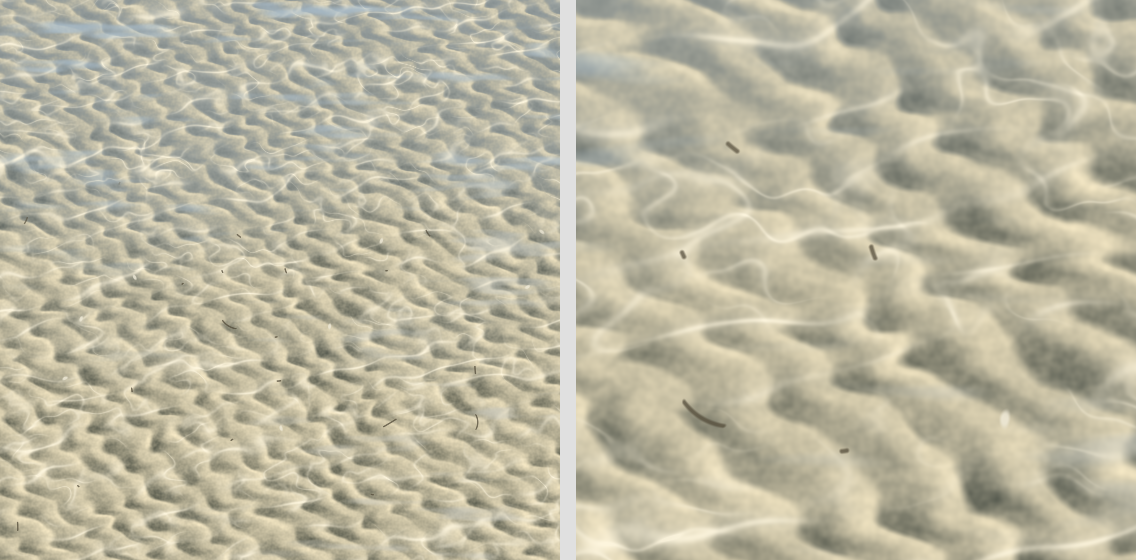
Left, the full canvas; right, a detail of the centre.
This texture is drawn by a three.js fragment shader. Its source:

```glsl
// Clear shallow water over rippled sand: slanting ripple shadows are bent and
// broken by low surface waves, which also focus thin bright caustic lines.
// Gradient noise warps both wave trains; sky streaks and debris lie on top.
varying vec2 vUv;

const float TAU = 6.28319;

// Wave counts across the canvas, as phase gradients
const vec2 RIPPLE_FREQ = vec2(13.5, 15.0);
const vec2 SURFACE_FREQ = vec2(-4.0, 16.0);
const float REFRACTION = 0.16;
const float SHADOW_DEPTH = 0.95;
const float CAUSTIC_GAIN = 0.62;
const float RIM_GAIN = 0.24;
const float GRAIN_GAIN = 0.13;
const float DEBRIS_CELLS = 11.0;

const vec3 SAND_SHADE = vec3(0.49, 0.485, 0.41);
const vec3 SAND_LIGHT = vec3(0.88, 0.835, 0.705);
const vec3 CAUSTIC_WHITE = vec3(1.0, 0.97, 0.88);
const vec3 WATER_HAZE = vec3(0.56, 0.61, 0.64);
const vec3 SKY_STREAK = vec3(0.67, 0.75, 0.81);
const vec3 PALE_STREAK = vec3(0.79, 0.79, 0.75);
const vec3 TWIG_BROWN = vec3(0.33, 0.30, 0.23);
const vec3 SHELL_WHITE = vec3(0.94, 0.92, 0.85);

float hash(vec2 p) {
  vec3 q = fract(p.xyx * 0.1031);
  q += dot(q, q.yzx + 33.33);
  return fract((q.x + q.y) * q.z);
}

float cornerSlope(vec2 cell, vec2 offset) {
  float angle = TAU * hash(cell);
  return dot(vec2(cos(angle), sin(angle)), offset);
}

// Gradient noise, roughly -1 to 1
float noise(vec2 p) {
  vec2 i = floor(p);
  vec2 f = p - i;
  vec2 u = f * f * f * (f * (f * 6.0 - 15.0) + 10.0);
  vec2 e = vec2(1.0, 0.0);
  float low = mix(cornerSlope(i, f), cornerSlope(i + e, f - e), u.x);
  float high = mix(cornerSlope(i + e.yx, f - e.yx), cornerSlope(i + 1.0, f - 1.0), u.x);
  return 1.5 * mix(low, high, u.y);
}

float bell(float x, float width) {
  return exp(-x * x / (width * width));
}

// Steep on the lower left flank, fading slowly to the upper right
float rippleShadow(float phase) {
  float c = fract(phase);
  return smoothstep(0.02, 0.22, c) * (1.0 - smoothstep(0.38, 0.86, c));
}

// Thin crest lines plus a coarse and a fine net of noise ridges
float caustics(vec2 s, float surfacePhase) {
  float crest = fract(surfacePhase) - 0.5;
  float patches = smoothstep(-0.35, 0.6, noise(s * vec2(8.0, 12.0) + 31.0));
  float light = patches * (0.9 * bell(crest, 0.06) + 0.35 * bell(crest, 0.2));
  float bend = 0.35 * noise(s * 24.0);
  for (int i = 0; i < 2; i++) {
    float k = float(i);
    vec2 p = s * vec2(8.0, 14.0) * (1.0 + 0.9 * k) + 57.0 + 9.0 * k;
    float ridge = noise(p + bend);
    float mask = smoothstep(-0.1, 0.55, noise(s * 9.0 + 83.0 + 21.0 * k));
    light += mask * (0.6 * bell(ridge, 0.08) + 0.2 * bell(ridge, 0.22));
  }
  return light;
}

// One bent twig or pale shell at most in each grid cell
vec3 addDebris(vec3 color, vec2 uv) {
  vec2 grid = uv * DEBRIS_CELLS;
  vec2 cell = floor(grid);
  float kind = hash(cell + 7.0);
  vec2 center = 0.25 + 0.5 * vec2(hash(cell + 17.0), hash(cell + 29.0));
  float angle = TAU * hash(cell + 41.0);
  vec2 d = grid - cell - center;
  d = vec2(d.x * cos(angle) + d.y * sin(angle), d.y * cos(angle) - d.x * sin(angle));
  d.y += 4.0 * (hash(cell + 53.0) - 0.5) * d.x * d.x;
  float reach = mix(0.01, 0.15, pow(hash(cell + 67.0), 4.0));
  float twig = length(vec2(max(abs(d.x) - reach, 0.0), d.y));
  float twigMask = (1.0 - smoothstep(0.004, 0.024, twig)) * step(0.72, kind);
  float shell = length(d * vec2(0.7, 1.3));
  float shellMask = (1.0 - smoothstep(0.02, 0.055, shell)) * step(kind, 0.06);
  float nearShore = 1.0 - smoothstep(0.55, 0.75, uv.y);
  color = mix(color, TWIG_BROWN, 0.75 * twigMask * nearShore);
  return mix(color, SHELL_WHITE, 0.8 * shellMask * nearShore);
}

void main() {
  vec2 uv = vUv;

  // Perspective packs the waves closer toward the top
  vec2 s = vec2((uv.x - 0.5) * (1.0 + 0.3 * uv.y), uv.y * (1.0 + 0.25 * uv.y));

  // Surface waves bend the ripples seen through them
  float surface = dot(s, SURFACE_FREQ) + 0.65 * noise(s * vec2(3.5, 5.0) + 11.0)
    + 0.38 * noise(s * vec2(12.0, 16.0) + 5.0);
  float swell = sin(TAU * surface);
  float ripple = dot(s, RIPPLE_FREQ) + 0.5 * noise(s * 3.0 + 3.0)
    + 0.22 * noise(s * vec2(10.0, 13.0) + 19.0)
    + 0.08 * noise(s * vec2(30.0, 42.0)) + REFRACTION * swell;

  // Sand tone from shadow, lit rims, swell and fine grain
  float strength = 0.85 + 0.35 * noise(s * 6.0 + 43.0);
  float shadow = rippleShadow(ripple) * mix(0.36, 1.0, 0.5 + 0.5 * swell) * strength;
  float rim = bell(fract(ripple + 0.5) - 0.48, 0.11)
    * smoothstep(-0.3, 0.6, noise(s * vec2(16.0, 20.0) + 23.0));
  float grain = noise(uv * vec2(45.0, 75.0)) + noise(uv * vec2(110.0, 150.0))
    + 0.8 * noise(uv * 215.0);
  float tone = 0.86 - SHADOW_DEPTH * shadow + 0.12 * noise(s * vec2(9.0, 24.0) + 71.0)
    + RIM_GAIN * rim + GRAIN_GAIN * grain * (0.6 + 0.6 * shadow);
  vec3 color = mix(SAND_SHADE, SAND_LIGHT, tone);

  // Blue haze deepens with distance, mostly in the shade
  float haze = smoothstep(0.25, 1.0, uv.y + 0.15 * noise(uv * vec2(2.0, 5.0) + 13.0));
  color = mix(color, WATER_HAZE, haze * clamp(1.0 - 0.8 * tone, 0.2, 0.75));

  // Level reflections of the sky on the surface
  float streak = noise(uv * vec2(4.0, 26.0) + 91.0) + 0.5 * noise(uv * vec2(13.0, 75.0));
  color = mix(color, SKY_STREAK, 0.75 * haze * smoothstep(0.2, 0.9, streak));
  float sheen = smoothstep(0.25, 0.9, streak) * (1.0 - haze) * smoothstep(0.1, 0.9, uv.x);
  color = mix(color, PALE_STREAK, 0.65 * sheen);

  float light = CAUSTIC_GAIN * caustics(s, surface) * (1.0 - 0.55 * shadow);
  color = mix(color, CAUSTIC_WHITE, clamp(light, 0.0, 0.9));
  gl_FragColor = vec4(addDebris(color, uv), 1.0);
}
```
